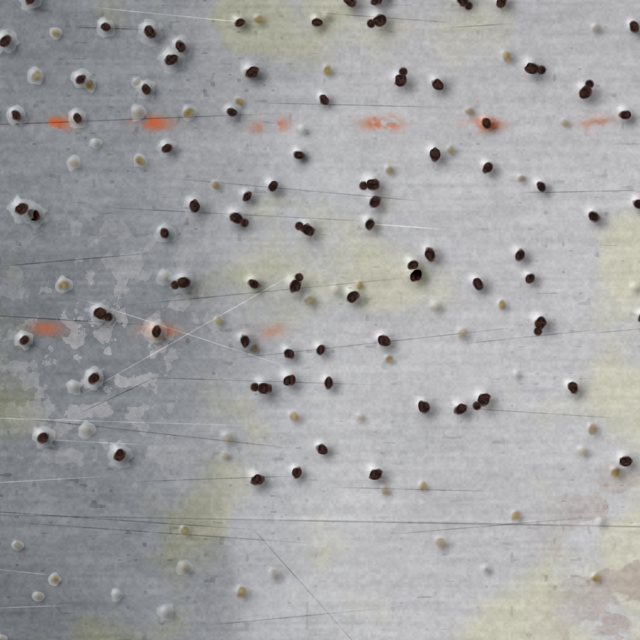
Give the GLSL for this texture, as a WebGL 2 fragment shader.

```glsl
#version 300 es
precision highp float;
// Weathered sheet metal: a grey to pale gradient with brushed streaks, chips
// and scratches, rows of faint rust, and pierced holes and ochre dimples
// scattered on jittered grids, each with a lit rim and a soft shadow.
uniform vec2 u_resolution;
out vec4 fragColor;

#define HOLE_GRID 12.0
#define HOLE_CHANCE 0.66
#define HOLE_RADIUS 0.0080
#define DIMPLE_GRID 13.0
#define DIMPLE_CHANCE 0.42
#define DIMPLE_RADIUS 0.0052
#define SCRATCHES 34
#define RUST_SPACING 0.167
#define STREAK_DEPTH 0.035
#define GRAIN_DEPTH 0.045

float hash(vec2 p) {
  vec3 q = fract(p.xyx * 0.1031);
  q += dot(q, q.yzx + 33.33);
  return fract((q.x + q.y) * q.z);
}

float noise(vec2 p) {
  vec2 i = floor(p), f = fract(p);
  f = f * f * (3.0 - 2.0 * f);
  return mix(mix(hash(i), hash(i + vec2(1, 0)), f.x),
             mix(hash(i + vec2(0, 1)), hash(i + vec2(1, 1)), f.x), f.y);
}

float fbm(vec2 p) {
  float sum = 0.0, amp = 0.5;
  for (int i = 0; i < 5; i++) {
    sum += amp * noise(p);
    p = mat2(1.6, 1.2, -1.2, 1.6) * p + 7.3;
    amp *= 0.5;
  }
  return sum;
}

float blob(vec2 p, float size) { return exp(-dot(p, p) / (size * size)); }

// Bare sheet: broad tone, stains, flaked paint and brushing
vec3 sheet(vec2 uv) {
  float cloud = fbm(uv * 4.0 + 3.0) - 0.48;
  float light = smoothstep(-0.02, 0.74, uv.x + 0.28 * cloud);
  float edge = smoothstep(0.36, 0.42, uv.x + 0.2 * cloud + 0.15 * (uv.y - 0.1));
  light = mix(light, edge, 0.3 * smoothstep(0.4, 0.1, uv.y));
  vec3 col = mix(vec3(0.485, 0.50, 0.52), vec3(0.745, 0.745, 0.755), light);
  col -= 0.05 * smoothstep(0.35, 0.0, uv.y) * (1.0 - light);
  col -= 0.055 * smoothstep(0.72, 1.0, uv.y) * light;
  col += cloud * 0.07;
  col += vec3(0.03, 0.025, -0.05) * smoothstep(0.56, 0.72, fbm(uv * 5.0 + 31.0));

  float flake = smoothstep(0.54, 0.60, fbm(uv * 42.0));
  float worn = blob((uv - vec2(0.17, 0.45)) * vec2(1.0, 0.85), 0.17);
  col = mix(col, vec3(0.71, 0.70, 0.71), 0.65 * flake * worn);
  float peel = smoothstep(0.50, 0.56, fbm(uv * vec2(13.0, 20.0) + 11.0));
  float corner = smoothstep(0.78, 1.0, uv.x) * smoothstep(0.36, 0.18, uv.y);
  col = mix(col, vec3(0.66, 0.60, 0.57), 0.6 * peel * corner);

  col += STREAK_DEPTH * (noise(uv * vec2(7.0, 190.0)) + noise(uv * vec2(18.0, 90.0)) - 1.0);
  col += GRAIN_DEPTH * (noise(uv * 260.0) + noise(uv * 120.0) - 1.0);
  float pit = smoothstep(0.86, 0.95, noise(uv * vec2(75.0, 120.0) + 50.0));
  return col - 0.09 * pit * noise(uv * 9.0);
}

// Rust smears at a regular spacing along one row
vec3 rustRow(vec3 col, vec2 uv, float height, float seed, float strength) {
  float id = floor(uv.x / RUST_SPACING);
  float jitter = 0.4 + 0.2 * hash(vec2(id, seed));
  vec2 p = uv - vec2((id + jitter) * RUST_SPACING, height);
  p.y += 0.006 * (hash(vec2(seed, id)) - 0.5);
  float smear = blob(p * vec2(0.42, 1.0), 0.011);
  smear *= smoothstep(0.25, 0.65, fbm(uv * vec2(45.0, 75.0) + seed));
  smear *= strength * (0.55 + 0.6 * hash(vec2(id + 9.0, seed)));
  return mix(col, vec3(0.77, 0.36, 0.20), min(smear, 0.9));
}

// Thin scratches: mostly level, a few steep, some dark and some pale
vec3 scratches(vec3 col, vec2 uv, float px) {
  for (int i = 0; i < SCRATCHES; i++) {
    float k = float(i);
    vec2 p = uv - vec2(hash(vec2(k, 1.7)), hash(vec2(k, 5.1)));
    float tilt = (hash(vec2(k, 8.3)) - 0.5) * (i % 6 == 0 ? 2.2 : 0.24);
    vec2 along = vec2(cos(tilt), sin(tilt));
    float s = dot(p, along), d = abs(p.y * along.x - p.x * along.y);
    float reach = 0.06 + 0.24 * hash(vec2(k, 3.9));
    float line = smoothstep(0.0006 + px, 0.0, d) * smoothstep(reach, reach * 0.5, abs(s));
    line *= 0.4 + 0.6 * noise(vec2(s * 50.0, k));
    col += line * (i % 4 == 0 ? 0.13 : -0.13);
  }
  float seam = uv.y - 0.195 + 0.018 * uv.x;
  float fade = 0.35 + 0.65 * smoothstep(0.1, 0.5, uv.x) * noise(uv * vec2(12.0, 1.0));
  return col - 0.17 * fade * smoothstep(0.001 + px, 0.0, abs(seam))
             + 0.03 * fade * blob(vec2(0.0, seam - 0.004), 0.003);
}

// Raised lip: pale chipped ring, lit upper left, shaded lower right
vec3 lip(vec3 col, vec2 p, float r, float ring, float depth) {
  float wobble = r * 1.2 * (noise(p * 130.0 + r * 9e3) - 0.5);
  float chip = smoothstep(2.5 * r, 1.9 * r, length(p) + wobble);
  col = mix(col, vec3(0.73, 0.74, 0.74), ring * chip);
  col -= 0.28 * depth * blob(p - r * vec2(1.1, -0.8), 1.6 * r);
  return col + 0.20 * depth * blob(p - r * vec2(-0.8, 1.0), 1.0 * r);
}

// Dimples (kind 0) or pierced holes (kind 1), one candidate per grid cell
vec3 dents(vec3 col, vec2 uv, float grid, float kind, float px) {
  float soft = 0.0014 + 0.5 * px;
  for (int n = 0; n < 9; n++) {
    vec2 cell = floor(uv * grid) + vec2(n % 3 - 1, n / 3 - 1);
    vec2 key = cell + 40.0 + 57.0 * kind;
    vec2 at = (cell + vec2(hash(key + 0.31), hash(key + 7.77))) / grid;
    float cluster = 0.35 + 1.3 * noise(cell * 0.45 + 20.0);
    float chance = kind > 0.5 ? HOLE_CHANCE * cluster * smoothstep(0.06, 0.38, at.y)
      * (1.0 - 0.6 * blob(at - vec2(0.1, 0.35), 0.22)) : DIMPLE_CHANCE * cluster;
    if (hash(key + 3.13) > chance) continue;
    float size = hash(key + 15.2), turn = 6.283 * hash(key + 21.9);
    float r = (kind > 0.5 ? HOLE_RADIUS : DIMPLE_RADIUS) * (0.8 + 0.4 * size);
    vec2 p = uv - at, axis = vec2(cos(turn), sin(turn));
    float ring = 0.6 * smoothstep(0.55, 0.1, at.x);
    col = lip(col, p, r, ring, kind > 0.5 ? 1.0 : 0.65);
    vec2 q = vec2(dot(p, axis) * 0.87, dot(p, vec2(-axis.y, axis.x)) * 1.12);
    float d = length(q) - r * (0.88 + 0.3 * noise(p * 180.0 + key));
    if (kind > 0.5) {
      if (size > 0.78) d = min(d, length(p - axis * r * 1.5) - 0.7 * r);
      vec3 pit = mix(vec3(0.11, 0.08, 0.08), vec3(0.27, 0.18, 0.15), noise(p * 260.0 + key));
      col = mix(col, pit, smoothstep(soft, -soft, d));
    } else {
      vec3 ochre = mix(vec3(0.36, 0.30, 0.20), vec3(0.62, 0.50, 0.24), noise(uv * 170.0));
      col = mix(col, ochre, 0.75 * hash(key + 30.4) * smoothstep(2.0 * soft, -soft, d));
    }
  }
  return col;
}

void main() {
  vec2 uv = gl_FragCoord.xy / u_resolution;
  float px = 1.0 / min(u_resolution.x, u_resolution.y);
  vec3 col = sheet(uv);
  col = rustRow(col, uv, 0.808, 4.0, 1.0);
  col = rustRow(col, uv, 0.484, 13.0, 0.9 * smoothstep(0.65, 0.2, uv.x));
  col = scratches(col, uv, px);
  col = dents(col, uv, DIMPLE_GRID, 0.0, px);
  col = dents(col, uv, HOLE_GRID, 1.0, px);
  fragColor = vec4(clamp(col, 0.0, 1.0), 1.0);
}
```
